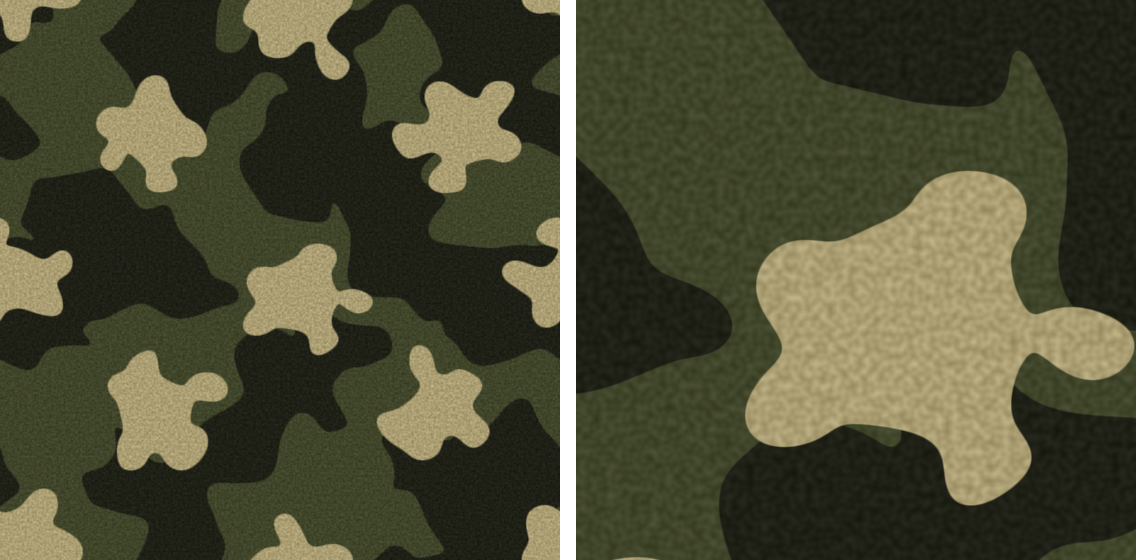
Left, the full canvas; right, a detail of the centre.
Give the GLSL for this pattern, as a Shadertoy shader.

```glsl
// Seamless woodland camouflage: dark and green meanders, sand lobed patches, fine cloth grain.

const float TAU = 6.2831853;

const vec3 DARK  = vec3(0.118, 0.126, 0.088);
const vec3 GREEN = vec3(0.250, 0.272, 0.165);
const vec3 SAND  = vec3(0.670, 0.620, 0.450);

// Integer hash of a cell, two values in 0..1
vec2 hash2(vec2 cell, int seed) {
    uvec2 v = uvec2(ivec2(cell) + ivec2(seed * 37, seed * 101));
    for (int i = 0; i < 2; i++) {
        v = v * 1664525u + 1013904223u;
        v.x += v.y * 1664525u;
        v.y += v.x * 1664525u;
        v ^= v >> 16u;
    }
    return vec2(v & 65535u) / 65535.0;
}

// Dot product of a lattice corner's unit gradient with the offset to it
float corner(vec2 cell, vec2 offset, vec2 period, int seed) {
    float a = TAU * hash2(floor(mod(cell + 0.5, period)), seed).x;
    return dot(vec2(cos(a), sin(a)), offset);
}

// Gradient noise over the unit square, wrapping after a whole number of cells
float noise(vec2 p, vec2 period, int seed) {
    p *= period;
    vec2 c = floor(p), f = p - c, e = vec2(1, 0);
    vec2 u = f * f * f * (f * (f * 6.0 - 15.0) + 10.0);
    float low  = mix(corner(c, f, period, seed),
                     corner(c + e.xy, f - e.xy, period, seed), u.x);
    float high = mix(corner(c + e.yx, f - e.yx, period, seed),
                     corner(c + e.xx, f - e.xx, period, seed), u.x);
    return mix(low, high, u.y);
}

float smoothMin(float a, float b, float k) {
    float h = max(k - abs(a - b), 0.0) / k;
    return min(a, b) - h * h * k * 0.25;
}

// One patch: a core disc with five uneven round lobes melted onto it
float lobedPatch(vec2 d, vec2 id) {
    d.x *= 0.93;
    float dist = length(d) - 0.052;
    float turn = hash2(id, 20).x;
    for (int i = 0; i < 5; i++) {
        vec2 h = hash2(id, 21 + i);
        float a = TAU * (float(i) + turn + 0.45 * (h.x - 0.5)) / 5.0;
        vec2 lobe = vec2(cos(a), sin(a)) * mix(0.066, 0.098, h.y);
        dist = smoothMin(dist, length(d - lobe) - mix(0.023, 0.031, h.x), 0.04);
    }
    return dist;
}

// Staggered rows of patches, wrapped around the canvas
float sandPatches(vec2 p) {
    float dist = 1.0;
    for (int row = 0; row < 4; row++)
        for (int col = 0; col < 2; col++) {
            vec2 id = vec2(col, row);
            vec2 centre = vec2(0.05 + 0.5 * id.x + 0.25 * mod(id.y, 2.0), 0.25 * id.y);
            centre += 0.06 * (hash2(id, 9) - 0.5);
            vec2 d = p - centre;
            dist = min(dist, lobedPatch(d - floor(d + 0.5), id));
        }
    return dist;
}

// Slanting bands broken up by noise; positive where dark
float darkField(vec2 p) {
    float bands = 0.15 * sin(TAU * (2.0 * p.x + 3.0 * p.y));
    return bands + noise(p, vec2(4, 5), 1) + 0.28 * noise(p, vec2(8, 9), 2) + 0.01;
}

// Antialiased mask, one where the field is positive
float mask(float field) {
    float w = max(fwidth(field), 1e-5);
    return smoothstep(-w, w, field);
}

void mainImage(out vec4 fragColor, in vec2 fragCoord) {
    vec2 p = fragCoord / iResolution.xy;

    // Wobble that turns the outlines into rounded lobes
    vec2 wobble = vec2(noise(p, vec2(9), 3), noise(p, vec2(9), 4));

    vec3 colour = mix(GREEN, DARK, mask(darkField(p + 0.085 * wobble)));
    colour = mix(colour, SAND, mask(-sandPatches(p + 0.03 * wobble)));

    // Cloth grain, stronger on the lighter colours
    float grain = noise(p, vec2(230), 5) + 0.5 * noise(p, vec2(120, 150), 6);
    colour += grain * (0.03 + 0.13 * colour.g);

    fragColor = vec4(colour, 1.0);
}
```
